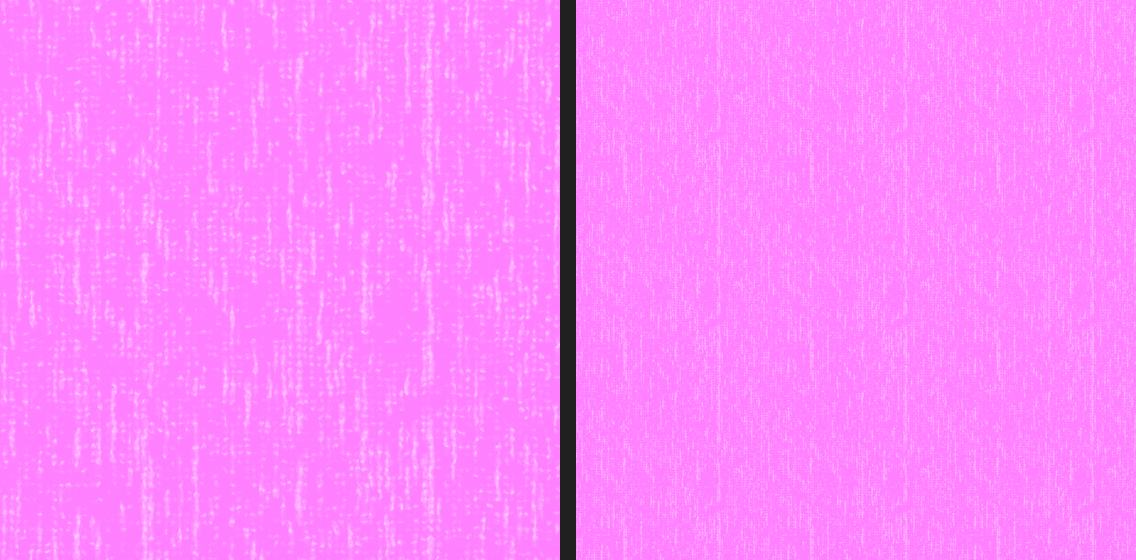
Left: one tile. Right: repeated 3 by 3.
Give the GLSL for this texture, as a Shadertoy shader.

```glsl
// Pink woven fabric: pale beaded vertical threads with irregular streaks, tiling.

const vec3 BASE_COLOR = vec3(1.0, 0.50, 1.0);
const vec3 THREAD_COLOR = vec3(1.0, 0.78, 1.0);
const float COLUMNS = 76.0;         // threads across the canvas
const float ROWS = 74.0;            // beads along each thread
const float THREAD_WIDTH = 0.21;    // gaussian radius, in columns
const float COLUMN_JITTER = 0.26;
const float BEAD_DEPTH = 1.0;
const float STROKE_KNOTS = 30.0;    // short strokes along a thread
const float RUN_KNOTS = 12.0;       // long streaks along a thread
const float BOLD_SHARE = 0.07;      // share of threads with strong streaks
const float BOLD_BOOST = 0.16;
const vec2 PATCHES = vec2(9.0, 7.0);
const vec2 SWAY = vec2(30.0, 26.0);
const vec2 FRAY = vec2(170.0, 130.0);
const float FIBER = 340.0;
const float FIBER_CONTRAST = 0.07;
const float FIBER_ROUGHNESS = 0.55;
const float SHADE = 0.025;          // keeps the ground flat
const float TAU = 6.2831853;

float hash(vec2 cell, float seed) {
    uvec3 q = uvec3(ivec3(vec3(cell, seed)));
    uint h = q.x * 1597334677u ^ q.y * 3812015801u ^ q.z * 2798796415u;
    h = (h ^ (h >> 16)) * 2246822519u;
    h = (h ^ (h >> 13)) * 3266489917u;
    h ^= h >> 16;
    return float(h >> 8) / 16777216.0;
}

// Value noise that wraps after the given number of cells.
float noise(vec2 uv, vec2 period, float seed) {
    vec2 p = uv * period;
    vec2 i = floor(p);
    vec2 f = smoothstep(0.0, 1.0, p - i);
    vec2 a = mod(i, period);
    vec2 b = mod(i + 1.0, period);
    return mix(mix(hash(a, seed), hash(vec2(b.x, a.y), seed), f.x),
               mix(hash(vec2(a.x, b.y), seed), hash(b, seed), f.x), f.y);
}

// Noise along one thread, independent of its neighbours.
float threadNoise(float column, float p, float knots, float seed) {
    float i = floor(p);
    float f = smoothstep(0.0, 1.0, p - i);
    return mix(hash(vec2(column, mod(i, knots)), seed),
               hash(vec2(column, mod(i + 1.0, knots)), seed), f);
}

// Brightness of one thread at a sideways distance from its centre.
float thread(float column, float offset, float y, float patchiness) {
    float bold = step(1.0 - BOLD_SHARE, hash(vec2(column, 1.0), 3.0));
    float shift = hash(vec2(column, 2.0), 6.0);
    float row = y * ROWS + 0.3 * (shift - 0.5);

    // Each bead has its own strength; strokes and runs link several beads.
    float grain = threadNoise(column, row, ROWS, 4.0);
    float stroke = threadNoise(column, y * STROKE_KNOTS + shift, STROKE_KNOTS, 14.0);
    float run = threadNoise(column, y * RUN_KNOTS + shift, RUN_KNOTS, 5.0);
    float strength = 0.40 * grain + 0.30 * stroke + 0.20 * run + 0.10 * patchiness;
    strength += BOLD_BOOST * bold * smoothstep(0.15, 0.45, run);

    float bead = exp(-BEAD_DEPTH * (1.0 - cos(TAU * row)));
    float fill = 0.6 * smoothstep(0.5, 0.8, 0.5 * (stroke + run) + BOLD_BOOST * bold);

    float radius = THREAD_WIDTH * (1.0 + 0.25 * bold);
    float profile = exp(-0.5 * offset * offset / (radius * radius));
    return smoothstep(0.30, 0.80, strength) * profile * mix(bead, 1.0, fill);
}

void mainImage(out vec4 fragColor, in vec2 fragCoord) {
    vec2 uv = fragCoord / iResolution.xy;

    // Sway the threads slightly and fray their edges.
    vec2 sway = vec2(noise(uv, SWAY, 7.0), noise(uv, SWAY, 8.0)) - 0.5;
    vec2 fray = vec2(noise(uv, FRAY, 9.0), noise(uv, FRAY, 10.0)) - 0.5;
    vec2 warped = uv + (vec2(0.45, 0.5) * sway + 0.45 * fray) / vec2(COLUMNS, ROWS);
    float patchiness = noise(uv, PATCHES, 11.0);

    // Add up the nearest threads.
    float x = warped.x * COLUMNS;
    float nearest = floor(x);
    float light = 0.0;
    for (int k = -1; k <= 1; k++) {
        float index = nearest + float(k);
        float column = mod(index, COLUMNS);
        float center = index + 0.5 + COLUMN_JITTER * (hash(vec2(column, 3.0), 12.0) - 0.5);
        light += thread(column, x - center, warped.y, patchiness);
    }

    // Fine fibre grain, strongest on the bright threads.
    float fiber = noise(uv, vec2(FIBER), 13.0) - 0.5;
    light *= 1.0 + FIBER_ROUGHNESS * fiber;
    light = clamp(light + FIBER_CONTRAST * fiber - SHADE, 0.0, 1.0);
    fragColor = vec4(mix(BASE_COLOR, THREAD_COLOR, light), 1.0);
}
```
